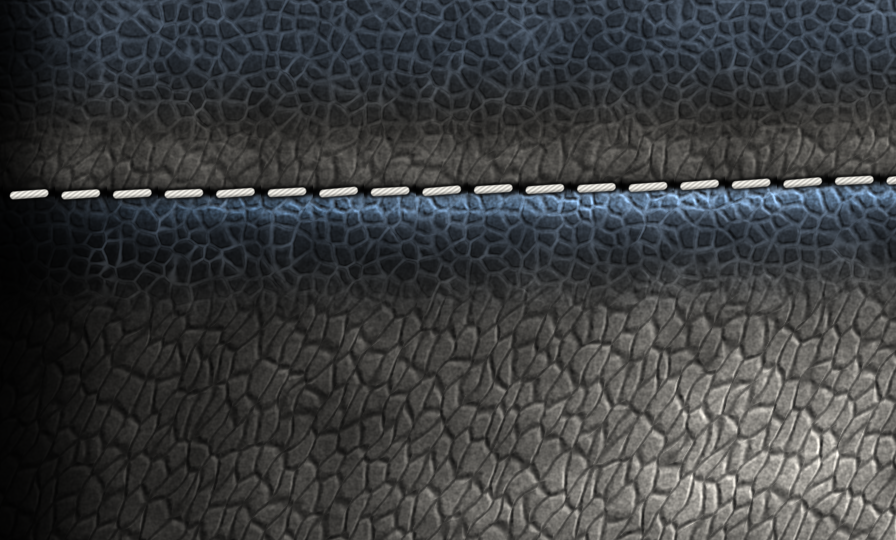
This texture is drawn by a Shadertoy shader. Its source:

```glsl
// Dark grained leather crossed by a gently rising seam of white thread.
// Cellular noise gives pebbles and slanted creases, lit as relief; broad
// gradients set the folds and sheen, and repeated capsules form the stitches.

const float GRAIN_SCALE = 31.0;                 // pebbles per canvas height
const vec2  CREASE_SCALE = vec2(36.0, 15.0);    // across, along the creases
const vec2  CREASE_DIR = vec2(0.50, 0.866);
const vec2  LIGHT_STEP = vec2(0.0030, 0.0035);
const float STITCH_PITCH = 0.0955;
const float STITCH_START = 0.054;
const float STITCH_HALF = 0.032;
const float STITCH_RADIUS = 0.0072;
const float STITCH_TILT = 0.075;
const vec3  WARM_TINT = vec3(1.02, 1.0, 0.96);
const vec3  COOL_TINT = vec3(0.86, 1.0, 1.17);
const vec3  SEAM_BLUE = vec3(0.12, 0.19, 0.26);
const vec3  THREAD = vec3(0.97, 0.96, 0.93);

vec2 hash2(vec2 p) {
    vec3 q = fract(vec3(p.xyx) * vec3(0.1031, 0.1030, 0.0973));
    q += dot(q, q.yzx + 33.33);
    return fract((q.xx + q.yz) * q.zy);
}

float corner(vec2 cell, vec2 offset) {
    return dot(hash2(cell) * 2.0 - 1.0, offset);
}

float gradientNoise(vec2 p) {
    vec2 i = floor(p), f = fract(p);
    vec2 w = f * f * f * (f * (f * 6.0 - 15.0) + 10.0);
    vec2 e = vec2(1.0, 0.0);
    return mix(mix(corner(i, f), corner(i + e, f - e), w.x),
               mix(corner(i + e.yx, f - e.yx), corner(i + 1.0, f - 1.0), w.x), w.y);
}

// Gap between the two nearest cell centres: zero on a cell border.
float cellBorder(vec2 p) {
    vec2 i = floor(p), f = fract(p);
    float near = 8.0, next = 8.0;
    for (int y = -1; y <= 1; y++)
    for (int x = -1; x <= 1; x++) {
        vec2 g = vec2(float(x), float(y));
        float d = length(g + 0.1 + 0.8 * hash2(i + g + 57.0) - f);
        next = min(next, max(near, d));
        near = min(near, d);
    }
    return next - near;
}

// Border distances: x for round pebbles, y for slanted creases.
vec2 grain(vec2 p) {
    vec2 warp = vec2(gradientNoise(p * 13.0), gradientNoise(p * 13.0 + 40.0));
    p += 0.018 * warp + 0.003 * gradientNoise(p * 60.0);
    vec2 slanted = vec2(dot(p, vec2(CREASE_DIR.y, -CREASE_DIR.x)), dot(p, CREASE_DIR));
    return vec2(cellBorder(p * GRAIN_SCALE), cellBorder(slanted * CREASE_SCALE + 9.0));
}

float bump(float x, float centre, float width) {
    float t = (x - centre) / width;
    return exp(-t * t);
}

float seamHeight(float u) { return 0.641 + 0.026 * u * u; }

void mainImage(out vec4 fragColor, in vec2 fragCoord) {
    vec2 p = fragCoord / iResolution.y;
    float u = fragCoord.x / iResolution.x;
    float px = 1.0 / iResolution.y;
    float d = p.y - seamHeight(u);
    float above = smoothstep(-0.004, 0.004, d);

    // Broad light: dark left edge, folds beside the seam, sheen at lower right
    float lower = mix(0.13, 0.35, smoothstep(0.0, 0.85, u));
    lower *= 1.0 - 0.55 * bump(d, -0.13, 0.085);
    lower += 0.25 * bump(u, 0.89, 0.22) * bump(p.y, 0.17, 0.19);
    lower += 0.06 * bump(u, 0.55, 0.30) * bump(p.y, 0.03, 0.15);
    float upper = 0.15 + 0.14 * bump(d, 0.055, 0.055) + 0.05 * smoothstep(0.18, 0.34, d);
    upper *= mix(0.85, 1.12, u);
    float light = mix(lower, upper, above);
    light *= 0.15 + 0.85 * smoothstep(-0.01, mix(0.17, 0.09, above), u);
    light *= 1.0 + 0.35 * gradientNoise(p * 7.0) + 0.25 * gradientNoise(p * 22.0);

    // Pebbles near the top and below the seam, creases elsewhere
    float creased = mix(smoothstep(-0.12, -0.26, d), 0.8 * bump(d, 0.045, 0.09), above);
    vec2 here = grain(p);
    vec2 toward = grain(p + LIGHT_STEP);
    vec2 relief = smoothstep(0.0, 0.42, here) - smoothstep(0.0, 0.42, toward);
    vec2 border = 1.0 - smoothstep(0.02, 0.26, here);
    float slope = mix(relief.x, relief.y, creased);
    float fine = gradientNoise(p * 110.0) + 0.7 * gradientNoise(p * 190.0);

    float shade = light * (1.0 + 0.85 * slope + 0.32 * fine);
    shade *= 1.0 - 0.35 * creased * border.y;
    float veins = border.x * (1.0 - creased) * (0.7 + gradientNoise(p * 18.0));
    shade += 0.17 * veins * smoothstep(0.0, 0.16, u);

    // Cool reflections on the pebbled zones, warm grey on the folds
    float cool = mix(bump(d, -0.06, 0.10), smoothstep(0.10, 0.27, d), above);
    vec3 color = max(shade, 0.0) * mix(WARM_TINT, COOL_TINT, cool);
    float glow = bump(d, -0.027, 0.022) * (1.0 - above) * smoothstep(0.04, 0.35, u);
    color += SEAM_BLUE * glow * (0.8 + 0.8 * slope + 0.7 * fine);
    color *= 1.0 - 0.78 * bump(d, 0.002, 0.009);

    // Stitches: tilted capsules with a shadow, dark holes and twisted strands
    float index = floor((p.x - STITCH_START) / STITCH_PITCH + 0.5);
    float centre = STITCH_START + index * STITCH_PITCH;
    vec2 vary = hash2(vec2(index + 20.0, 3.0)) - 0.5;
    vec2 s = vec2(p.x - centre, p.y - seamHeight(centre * iResolution.y / iResolution.x));
    s.y -= s.x * (STITCH_TILT + 0.05 * vary.x) + 0.003 * vary.y;
    float inner = STITCH_HALF - STITCH_RADIUS * 0.5;
    float thread = length(vec2(max(abs(s.x) - inner, 0.0), s.y)) - STITCH_RADIUS;
    float hole = length((vec2(abs(s.x) - STITCH_PITCH * 0.5, s.y - 0.002)) * vec2(0.8, 1.0));
    color *= 1.0 - 0.85 * (1.0 - smoothstep(0.003, 0.012, hole));
    color *= 1.0 - 0.6 * (1.0 - smoothstep(0.0, 0.007, thread));
    float strands = 0.90 + 0.10 * sin((s.x - 1.6 * s.y) * 520.0);
    float roundness = 0.72 + 0.28 * smoothstep(-STITCH_RADIUS, 0.0, s.y);
    float cover = 1.0 - smoothstep(-px, px, thread);
    color = mix(color, THREAD * strands * roundness, cover);

    fragColor = vec4(clamp(color, 0.0, 1.0), 1.0);
}
```
